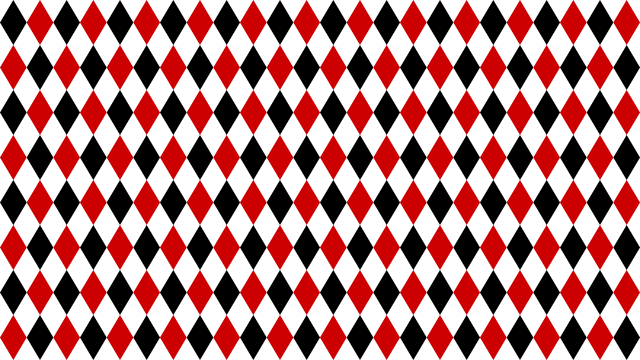
Reproduce this pattern procedurally as a Shadertoy shader.

```glsl
// Harlequin pattern: red and black diamonds touching tip to tip on white.
// The canvas is split into a whole number of cells, one diamond distance
// function per cell, with colours alternating like a checkerboard.

const vec2 REPEATS = vec2(24.0, 8.0);  // even counts, so the colours wrap
const vec3 WHITE = vec3(1.0);
const vec3 BLACK = vec3(0.0);
const vec3 RED = vec3(0.8, 0.0, 0.0);

// Signed distance to the edge of a diamond with the given half diagonals.
float diamondDistance(vec2 p, vec2 halfSize) {
    vec2 q = abs(p) / halfSize;
    return (q.x + q.y - 1.0) / length(1.0 / halfSize);
}

// Coverage of a shape, smoothed over one pixel.
float coverage(float dist, float pixel) {
    return clamp(0.5 - dist / pixel, 0.0, 1.0);
}

// Red where column plus row is even, black elsewhere.
vec3 checkerColour(vec2 cell) {
    return mix(RED, BLACK, mod(cell.x + cell.y, 2.0));
}

void mainImage(out vec4 fragColor, in vec2 fragCoord) {
    // Canvas units: height is 1, width is the aspect ratio
    vec2 canvas = vec2(iResolution.x / iResolution.y, 1.0);
    float pixel = 1.0 / iResolution.y;
    vec2 cellSize = canvas / REPEATS;

    // Cell index and position about the cell centre
    vec2 grid = fragCoord / iResolution.xy * REPEATS;
    vec2 cell = floor(grid);
    vec2 local = (fract(grid) - 0.5) * cellSize;

    // Diamond over the white ground
    float dist = diamondDistance(local, 0.5 * cellSize);
    vec3 colour = mix(WHITE, checkerColour(cell), coverage(dist, pixel));
    fragColor = vec4(colour, 1.0);
}
```
